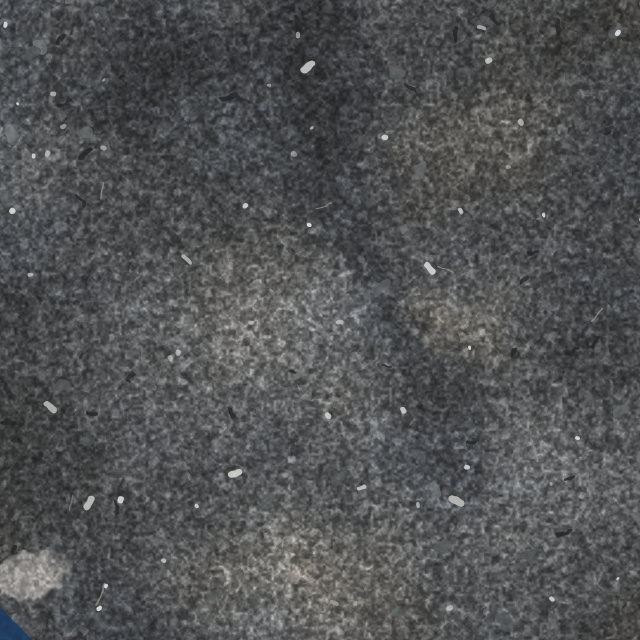
Write a WebGL 2 fragment shader that draws this texture.

```glsl
#version 300 es
precision highp float;
// Worn dark asphalt: gritty grains, soft stains, pale chips, straws and a painted corner.
uniform vec2 u_resolution;
out vec4 fragColor;

// Integer hash of a lattice cell, giving three values in 0..1
vec3 hash3(vec2 cell, int seed) {
  uvec3 v = uvec3(ivec3(ivec2(cell), seed)) * 1664525u + 1013904223u;
  v.x += v.y * v.z; v.y += v.z * v.x; v.z += v.x * v.y;
  v ^= v >> 16u;
  v.x += v.y * v.z; v.y += v.z * v.x; v.z += v.x * v.y;
  return vec3(v >> 8u) / 16777216.0;
}

float valueNoise(vec2 p, int seed) {
  vec2 i = floor(p), f = fract(p);
  f = f * f * (3.0 - 2.0 * f);
  float low = mix(hash3(i, seed).x, hash3(i + vec2(1, 0), seed).x, f.x);
  float high = mix(hash3(i + vec2(0, 1), seed).x, hash3(i + vec2(1, 1), seed).x, f.x);
  return mix(low, high, f.y);
}

// Layered noise centred on zero
float fbm(vec2 p, int seed) {
  float sum = 0.0, amplitude = 0.5;
  for (int i = 0; i < 5; i++) {
    sum += amplitude * (valueNoise(p, seed + i) - 0.5);
    p = mat2(1.6, 1.2, -1.2, 1.6) * p;
    amplitude *= 0.5;
  }
  return sum;
}

// Shade of the nearest jittered grain, centred on zero
float grainShade(vec2 p, int seed) {
  vec2 home = floor(p);
  float nearest = 9.0, shade = 0.0;
  for (int y = -1; y <= 1; y++)
    for (int x = -1; x <= 1; x++) {
      vec2 cell = home + vec2(x, y);
      vec3 h = hash3(cell, seed);
      vec2 d = cell + h.xy - p;
      if (dot(d, d) < nearest) { nearest = dot(d, d); shade = h.z - 0.5; }
    }
  return shade - 0.5 * (nearest - 0.2);
}

float blob(vec2 p, vec2 centre, vec2 radius) {
  vec2 d = (p - centre) / radius;
  return exp(-dot(d, d));
}

// Scattered rods of given half length and radius: x = coverage, y = random tone
vec2 scatter(vec2 p, float cells, float density, float halfLength, float radius, int seed) {
  vec2 home = floor(p * cells), result = vec2(0);
  for (int y = -1; y <= 1; y++)
    for (int x = -1; x <= 1; x++) {
      vec2 cell = home + vec2(x, y);
      vec3 place = hash3(cell, seed), look = hash3(cell, seed + 1);
      if (place.z > density) continue;
      vec2 d = p - (cell + place.xy) / cells;
      float angle = 6.2832 * look.x, size = 0.55 + 0.6 * look.y;
      vec2 axis = vec2(cos(angle), sin(angle));
      float along = clamp(dot(d, axis), -halfLength * size, halfLength * size);
      float edge = length(d - axis * along) - radius * size;
      float cover = 1.0 - smoothstep(-0.0011, 0.0011, edge);
      if (cover > result.x) result = vec2(cover, look.z);
    }
  return result;
}

void main() {
  vec2 p = gl_FragCoord.xy / u_resolution;
  vec2 rough = vec2(valueNoise(p * 130.0, 3), valueNoise(p * 130.0, 4)) - 0.5;
  vec2 wander = vec2(fbm(p * 7.0, 5), fbm(p * 7.0, 15));
  vec2 q = p + 0.16 * wander;

  // Broad stains: a winding damp track, dark patches and dusty patches
  float trackX = 0.48 + 0.23 * smoothstep(0.75, 0.3, q.y);
  float damp = exp(-pow((q.x - trackX) / 0.065, 2.0)) * smoothstep(0.08, 0.35, q.y);
  damp = max(damp, blob(q, vec2(0.29, 0.87), vec2(0.13, 0.06)));
  damp = max(damp, blob(q, vec2(0.2, 0.02), vec2(0.16, 0.06)));
  float dust = blob(q, vec2(0.7, 0.51), vec2(0.08, 0.07));
  dust += blob(q, vec2(0.42, 0.09), vec2(0.18, 0.09));
  dust += 0.8 * blob(q, vec2(0.68, 0.76), vec2(0.14, 0.1));
  dust += 0.5 * blob(q, vec2(0.4, 0.44), vec2(0.15, 0.1));
  float stain = 0.75 * fbm(p * 4.0, 21) - 0.27 * damp + 0.22 * dust;
  stain -= 0.12 * smoothstep(0.75, 1.0, p.x) + 0.1 * smoothstep(0.3, 0.0, p.x);

  // Grit at several sizes
  vec2 g = p + 0.004 * rough;
  float grit = 0.25 * grainShade(g * 95.0, 31);
  grit += 0.35 * (valueNoise(g * 110.0, 32) - 0.5);
  grit += 0.6 * (valueNoise(g * 185.0 + 7.3, 33) - 0.5);
  grit += 0.35 * (valueNoise(p * 270.0 + 3.1, 34) - 0.5);

  float warmth = clamp(0.25 + 0.65 * dust - 0.5 * damp + 1.4 * fbm(p * 5.0, 41), 0.0, 1.0);
  vec3 tint = mix(vec3(0.965, 1.0, 1.04), vec3(1.03, 1.0, 0.945), warmth);
  vec3 color = 0.333 * exp(stain + grit) * tint;

  // Loose stones and dark crumbs
  vec2 s = p + 0.006 * rough;
  vec2 stone = scatter(s, 13.0, 0.2, 0.005, 0.0085, 51);
  color = mix(color, vec3(0.31, 0.33, 0.335) + 0.15 * stone.y + 0.05 * grit, 0.75 * stone.x);
  vec2 crumb = scatter(s, 12.0, 0.2, 0.009, 0.0035, 61);
  color = mix(color, vec3(0.13, 0.14, 0.15), 0.75 * crumb.x);

  // Pale straws, chips and specks
  vec2 straw = scatter(p + 0.003 * rough, 9.0, 0.16, 0.017, 0.0014, 71);
  color = mix(color, vec3(0.58, 0.57, 0.54), straw.x * (0.4 + 0.5 * straw.y));
  vec2 chip = scatter(p + 0.003 * rough, 11.0, 0.09, 0.007, 0.0048, 81);
  color = mix(color, vec3(0.6, 0.6, 0.59) + 0.25 * chip.y, 0.9 * chip.x);
  vec2 speck = scatter(p + 0.002 * rough, 18.0, 0.13, 0.0015, 0.0036, 91);
  color = mix(color, vec3(0.85, 0.86, 0.86), speck.x * (0.45 + 0.55 * speck.y));

  // Crumbled pale patch and painted corner
  float crust = blob(p + 0.09 * wander + 0.012 * rough, vec2(0.04, 0.1), vec2(0.07, 0.04));
  color = mix(color, vec3(0.57, 0.56, 0.55) * exp(0.6 * grit), smoothstep(0.4, 0.6, crust));
  float paint = 1.0 - smoothstep(0.049, 0.053, p.x + p.y + 0.002 * rough.x);
  color = mix(color, vec3(0.13, 0.24, 0.38) * exp(0.2 * grit), paint);
  fragColor = vec4(color, 1.0);
}
```
